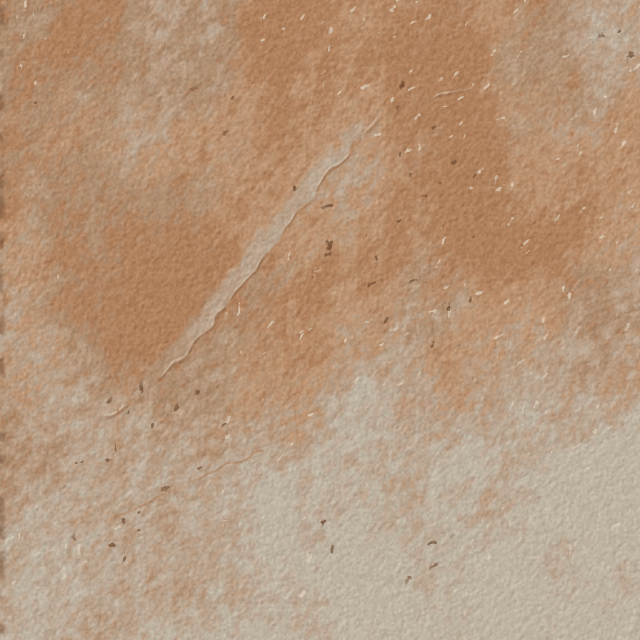
A WebGL 2 fragment shader for this texture:

```glsl
#version 300 es
precision highp float;
precision highp int;

uniform vec2 u_resolution;
out vec4 fragColor;

// Stone colours, from bare slate to deep rust
const vec3 PALE = vec3(0.745, 0.70, 0.63);
const vec3 SAND = vec3(0.73, 0.65, 0.57);
const vec3 CLAY = vec3(0.72, 0.61, 0.51);
const vec3 TAN = vec3(0.68, 0.55, 0.44);
const vec3 ORANGE = vec3(0.735, 0.58, 0.45);
const vec3 RUST = vec3(0.69, 0.505, 0.365);
const vec3 CHIP = vec3(0.85, 0.79, 0.71);
const vec3 PIT = vec3(0.44, 0.30, 0.20);

const vec2 GRAIN_DIR = vec2(0.6, 0.8);
const float STREAK_AMOUNT = 1.0;
const float CLOUD_AMOUNT = 0.7;
const float SPECKLE_AMOUNT = 0.85;
const float RELIEF_AMOUNT = 0.085;
const float GRAIN_AMOUNT = 0.06;
const float VEIN_WIDTH = 0.0012;
const float BAND_WIDTH = 0.034;

float hash(vec2 cell) {
    uvec2 q = uvec2(ivec2(cell)) * uvec2(1597334673u, 3812015801u);
    uint n = (q.x ^ q.y) * 1597334673u;
    n = (n ^ (n >> 15)) * 2246822519u;
    n ^= n >> 13;
    return float(n >> 8) / 16777216.0;
}

float noise(vec2 p) {
    vec2 i = floor(p), f = fract(p);
    f = f * f * (3.0 - 2.0 * f);
    return mix(mix(hash(i), hash(i + vec2(1, 0)), f.x),
               mix(hash(i + vec2(0, 1)), hash(i + vec2(1, 1)), f.x), f.y);
}

float fbm(vec2 p, int octaves) {
    float sum = 0.0, amp = 0.5, total = 0.0;
    for (int i = 0; i < octaves; i++) {
        sum += amp * noise(p);
        total += amp;
        amp *= 0.55;
        p = mat2(1.6, 1.2, -1.2, 1.6) * p + 17.3;
    }
    return sum / total;
}

// x runs along the diagonal grain, y across it
vec2 toGrain(vec2 p) {
    return vec2(dot(p, GRAIN_DIR), dot(p, vec2(-GRAIN_DIR.y, GRAIN_DIR.x)));
}

// Signed distance to the S-shaped main vein, positive on its upper left
float veinDistance(vec2 p) {
    float s = tanh((p.x - 0.42) * 5.0);
    float slope = 1.45 * (1.0 - s * s);
    return (p.y - 0.6 - 0.29 * s) / sqrt(1.0 + slope * slope);
}

float segmentDistance(vec2 p, vec2 a, vec2 b) {
    vec2 d = b - a;
    return length(p - a - d * clamp(dot(p - a, d) / dot(d, d), 0.0, 1.0));
}

// Thin ragged slivers on a jittered grid, stretched along x
float slivers(vec2 p, float cells, float chance, float stretch, float seed) {
    vec2 q = p * cells, base = floor(q);
    float bend = noise(p * 90.0 + seed) - 0.5, ragged = noise(p * 240.0 + seed) - 0.5;
    float cover = 0.0;
    for (int y = -1; y <= 1; y++)
    for (int x = -1; x <= 1; x++) {
        vec2 cell = base + vec2(x, y), key = cell + seed;
        vec2 d = q - cell - vec2(hash(key + 31.0), hash(key + 67.0));
        d.y += d.x * (hash(key + 11.0) - 0.5) + 0.22 * bend;
        float size = mix(0.04, 0.13, hash(key + 93.0));
        float r = length(d * vec2(1.0 / stretch, 1.0)) / size + ragged * 1.5;
        cover = max(cover, step(hash(key), chance) * (1.0 - smoothstep(0.4, 1.1, r)));
    }
    return cover;
}

float relief(vec2 p) {
    return fbm(toGrain(p) * vec2(130.0, 190.0), 2) + 0.35 * noise(p * 60.0);
}

void main() {
    float px = 1.0 / min(u_resolution.x, u_resolution.y);
    vec2 p = gl_FragCoord.xy * px;
    vec2 coarse = vec2(noise(p * 7.0 + 3.0), noise(p * 7.0 + 41.0)) - 0.5;
    vec2 fine = vec2(noise(p * 45.0), noise(p * 45.0 + 23.0)) - 0.5;
    vec2 w = p + 0.035 * coarse + 0.009 * fine;
    vec2 g = toGrain(w);

    // Rust staining: heavier toward the top, broken up along the grain
    float streak = fbm(g * vec2(3.0, 8.5) + 5.0, 5) - 0.5;
    float cloud = fbm(w * 4.0 + 12.0, 4) - 0.5;
    float brushed = fbm(w * vec2(18.0, 3.0) + 8.0, 4) - 0.5;
    float speckle = fbm(toGrain(p) * vec2(65.0, 100.0), 3) - 0.5;
    float stain = 0.08 + 0.62 * smoothstep(0.14, 0.68, p.y + 0.18 * cloud);
    stain += STREAK_AMOUNT * streak + CLOUD_AMOUNT * cloud + 0.45 * brushed;
    stain += SPECKLE_AMOUNT * speckle * smoothstep(-0.1, 0.3, stain)
           * (1.0 - 0.55 * smoothstep(0.55, 0.85, stain));

    // Pale band beside the vein
    float vein = veinDistance(w);
    float bandSpan = smoothstep(0.40, 0.50, p.y) * (1.0 - smoothstep(0.70, 0.82, p.y));
    float band = smoothstep(0.0, 0.005, vein) * (1.0 - smoothstep(0.6, 1.0, vein / BAND_WIDTH));
    stain = mix(stain, 0.18 + 0.4 * speckle, 0.65 * band * bandSpan);

    float brown = smoothstep(-0.12, 0.12, cloud - streak + 0.25 * (0.4 - p.x));
    vec3 color = mix(PALE, SAND, smoothstep(0.06, 0.30, stain));
    color = mix(color, CLAY, smoothstep(0.28, 0.52, stain));
    color = mix(color, mix(ORANGE, TAN, brown), smoothstep(0.50, 0.72, stain));
    color = mix(color, RUST, smoothstep(0.74, 0.96, stain));

    // Cracks: a broken hairline with a lit lip, and fainter side seams
    float broken = smoothstep(0.38, 0.62, fbm(p * 26.0 + 7.0, 2));
    float span = smoothstep(0.12, 0.18, p.x) * (1.0 - smoothstep(0.68, 0.76, p.x));
    float line = 1.0 - smoothstep(VEIN_WIDTH, VEIN_WIDTH + 1.5 * px, abs(vein));
    float shade = (1.0 - smoothstep(0.0, 0.009, -vein)) * step(vein, 0.0);
    float lip = 1.0 - smoothstep(0.0, VEIN_WIDTH + px, abs(vein - 2.5 * VEIN_WIDTH));
    color = mix(color, RUST, 0.45 * shade * span * bandSpan);
    color = mix(color, RUST * 0.85, 0.6 * line * span * mix(0.25, 1.0, broken));
    color = mix(color, CHIP, 0.55 * lip * span * broken);
    float seam = min(segmentDistance(w, vec2(0.16, 0.18), vec2(0.42, 0.31)),
                     segmentDistance(w, vec2(0.36, 0.58), vec2(0.40, 0.83)));
    seam = min(seam, segmentDistance(w, vec2(0.19, 0.33), vec2(0.19, 0.57)));
    color = mix(color, RUST, 0.55 * broken * (1.0 - smoothstep(0.0008, 0.0008 + 1.5 * px, seam)));

    // Bright slivers and a few clustered dark pits
    vec2 along = toGrain(p);
    float chips = slivers(along, 42.0, 0.22, 2.8, 200.0) * smoothstep(0.45, 0.6, noise(p * 7.0));
    color = mix(color, CHIP, 0.75 * chips);
    float pits = slivers(along, 30.0, 0.25, 1.8, 500.0) * smoothstep(0.66, 0.8, noise(p * 6.0 + 9.0));
    color = mix(color, PIT, 0.7 * pits);

    // Worn left edge, raking light and fine grain
    float wear = (1.0 - smoothstep(0.002, 0.012, p.x)) * smoothstep(0.4, 0.7, noise(p * 60.0));
    color = mix(color, PIT, 0.45 * wear);
    vec2 lightStep = vec2(-0.0013, 0.0013);
    color += RELIEF_AMOUNT * (relief(p - lightStep) - relief(p + lightStep));
    color += GRAIN_AMOUNT * (noise(p * 256.0 + 5.0) - 0.5);
    fragColor = vec4(clamp(color, 0.0, 1.0), 1.0);
}
```
